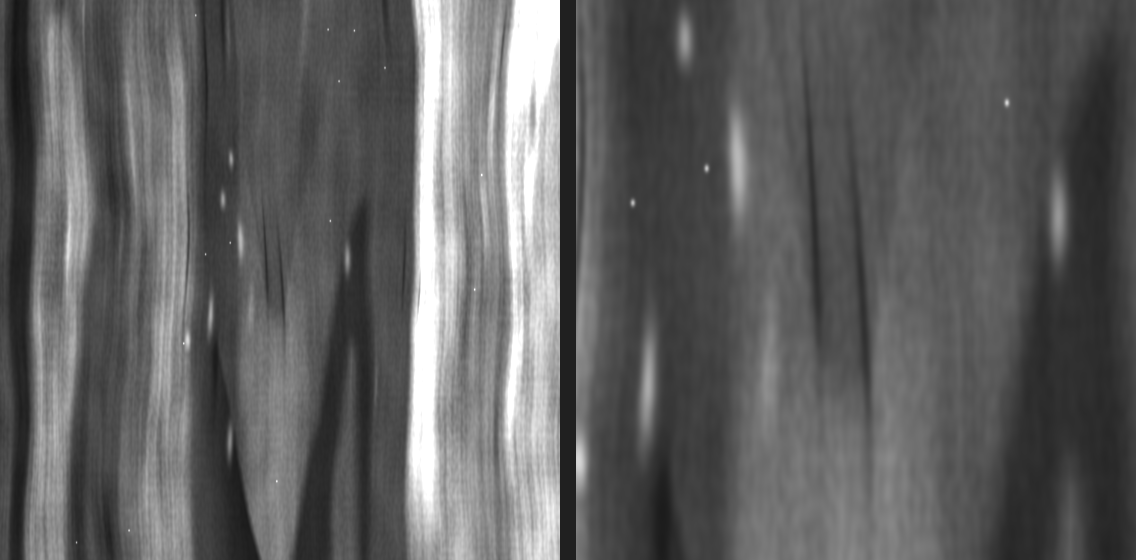
Left: the whole. Right: its middle third, enlarged.
Give the GLSL for this texture, as a three.js fragment shader.

```glsl
varying vec2 vUv;

const float DEEP = 0.13;
const float DARK = 0.24;
const float MID = 0.36;
const float PALE = 0.54;
const float LIGHT = 0.74;
const float WHITE = 1.06;
const float WARP = 0.013;
const float STREAK_CONTRAST = 0.46;
const float MOTTLE_CONTRAST = 0.30;
const float FINE_CONTRAST = 0.07;
const float SLIVERS = 26.0;
const float FLECKS = 7.0;
const float SPECKS = 14.0;

float hash(float n) {
  return fract(sin(n * 127.1 + 3.7) * 43758.55);
}

vec2 gradientAt(vec2 cell) {
  float angle = 6.28318 * fract(sin(dot(cell, vec2(127.1, 311.7))) * 43758.55);
  return vec2(cos(angle), sin(angle));
}

// Gradient noise, roughly -1 to 1
float noise(vec2 p) {
  vec2 i = floor(p);
  vec2 f = p - i;
  vec2 u = f * f * f * (f * (f * 6.0 - 15.0) + 10.0);
  vec2 e = vec2(1.0, 0.0);
  float low = mix(dot(gradientAt(i), f), dot(gradientAt(i + e.xy), f - e.xy), u.x);
  float high = mix(dot(gradientAt(i + e.yx), f - e.yx), dot(gradientAt(i + 1.0), f - 1.0), u.x);
  return 1.5 * mix(low, high, u.y);
}

float edge(float x, float at, float soft) {
  return smoothstep(at - soft, at + soft, x);
}

// Tapered tongue growing from its tip; direction is 1 for up, -1 for down
float tongue(vec2 p, vec2 tip, float direction, float lean, float width, float power, float soft) {
  float h = max(direction * (p.y - tip.y), 0.0);
  float d = abs(p.x - tip.x - lean * h) - width * pow(h + 0.0001, power);
  return (1.0 - smoothstep(-soft, soft, d)) * smoothstep(0.0, 0.06, h);
}

float blob(vec2 p, vec2 center, vec2 size) {
  vec2 d = (p - center) / size;
  return exp(-dot(d, d));
}

// Broad vertical columns from left to right
float columns(vec2 p) {
  float low = 1.0 - edge(p.y, 0.14, 0.16);
  float tone = mix(MID * 0.8, DEEP, edge(p.x, 0.018, 0.012));
  tone = mix(tone, MID * 0.9, edge(p.x, 0.062, 0.012));
  tone = mix(tone, DARK * 1.15, edge(p.x, 0.165, 0.03));
  tone = mix(tone, MID * 1.15, edge(p.x, 0.225, 0.02));
  tone = mix(tone, DARK, edge(p.x, 0.348, 0.018));
  tone = mix(tone, MID, edge(p.x, 0.433, 0.016));
  tone = mix(tone, DARK * 1.2, edge(p.x, 0.60, 0.06));
  tone = mix(tone, mix(WHITE, LIGHT * 0.8, low), edge(p.x, 0.738, 0.009));
  tone = mix(tone, LIGHT, edge(p.x, 0.778, 0.012));
  tone = mix(tone, PALE * 0.93, edge(p.x, 0.828, 0.022));
  return mix(tone, mix(WHITE, LIGHT * 0.8, low), edge(p.x, 0.912, 0.008));
}

// Overlapping pointed folds
float folds(vec2 p, float tone) {
  tone = mix(tone, PALE, tongue(p, vec2(0.115, 1.0), -1.0, 0.0, 0.066, 0.4, 0.014));
  tone = mix(tone, DARK, tongue(p, vec2(0.165, 0.64), -1.0, -0.01, 0.05, 0.65, 0.012));
  tone = mix(tone, PALE * 1.05, tongue(p, vec2(0.315, 0.97), -1.0, -0.015, 0.046, 0.6, 0.012));
  tone = mix(tone, MID * 1.28, tongue(p, vec2(0.49, -0.25), 1.0, 0.0, 0.085, 0.7, 0.018) * (1.0 - edge(p.y, 0.5, 0.22)));
  tone = mix(tone, MID * 0.87, tongue(p, vec2(0.49, 0.40), 1.0, 0.04, 0.14, 0.75, 0.006));
  float shade = mix(DARK, DEEP * 0.8, edge(p.x, 0.38 + 0.08 * (0.41 - p.y), 0.05));
  tone = mix(tone, shade, tongue(p, vec2(0.378, 0.42), -1.0, 0.075, 0.09, 0.7, 0.005));
  tone = mix(tone, DEEP * 1.3, tongue(p, vec2(0.652, 0.68), -1.0, -0.09, 0.10, 0.8, 0.011));
  tone = mix(tone, MID, tongue(p, vec2(0.628, 0.42), -1.0, -0.03, 0.045, 0.7, 0.013));
  return mix(tone, LIGHT, tongue(p, vec2(0.99, 0.96), -1.0, 0.0, 0.082, 0.75, 0.008));
}

void main() {
  vec2 p = vUv;
  p.x += WARP * noise(vec2(p.x * 5.0, p.y * 2.6)) + 0.3 * WARP * noise(p * vec2(24.0, 6.0));
  float tone = folds(p, columns(p));

  // Fibres are calmer in the middle
  float calm = edge(p.x, 0.35, 0.02) - edge(p.x, 0.735, 0.01);
  float streak = 0.45 * noise(p * vec2(28.0, 1.6)) + 0.4 * noise(p * vec2(70.0, 1.9) + 17.3)
    + 0.25 * noise(p * vec2(170.0, 3.0) + 41.7);
  float mottle = 0.6 * noise(p * vec2(15.0, 5.0) + 9.1) + 0.4 * noise(p * vec2(38.0, 13.0) + 5.3);
  float fine = noise(vUv * vec2(190.0, 75.0)) + 0.3 * noise(vUv * vec2(6.0, 110.0));
  tone *= 1.0 + STREAK_CONTRAST * streak * (1.0 - 0.6 * calm)
    + MOTTLE_CONTRAST * mottle * (1.0 - 0.3 * calm) + FINE_CONTRAST * fine;

  // Long slivers, alternately pale and dark
  for (float i = 0.0; i < SLIVERS; i++) {
    vec2 center = vec2(hash(i + 0.2), hash(i + 40.6));
    vec2 size = vec2(mix(0.002, 0.008, hash(i + 80.1)), mix(0.04, 0.14, hash(i + 120.4)));
    tone *= 1.0 + mix(-0.4, 0.4, mod(i, 2.0)) * blob(p, center, size);
  }

  // Short bright flecks and pinpoint specks
  for (float i = 0.0; i < FLECKS; i++) {
    vec2 center = vec2(mix(0.2, 0.7, hash(i + 200.3)), mix(0.1, 0.75, hash(i + 230.8)));
    tone += 0.4 * blob(p, center, vec2(0.005, mix(0.012, 0.035, hash(i + 260.5))));
  }
  for (float i = 0.0; i < SPECKS; i++) {
    vec2 center = vec2(hash(i + 300.7), hash(i + 330.2));
    tone += 0.5 * blob(vUv, center, vec2(0.0014, 0.0022));
  }

  gl_FragColor = vec4(vec3(clamp(tone, 0.04, 1.0)), 1.0);
}
```
